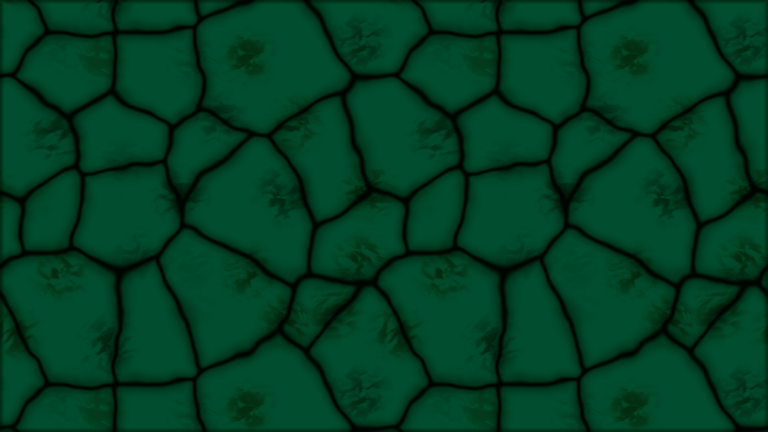
Write a WebGL 1 fragment shader that draws this texture.

```glsl
precision highp float;
// Dark green cracked stone: a tiling weighted Voronoi diagram gives large and
// small slabs, its soft edge distance gives the black joints and their shadow,
// and scattered patches of fractal noise stain the slab faces.

uniform vec2 u_resolution;

#define TILE vec2(0.8889, 0.8148) // repeat size, in canvas heights
#define SLABS 4.0                 // slab sites per tile side
#define JITTER 0.95               // irregularity of the sites
#define SIZE_SPREAD 0.42          // difference between slab sizes
#define WARP 0.027                // waviness of the joints
#define JOINT 0.0102              // half width of a joint
#define SHADOW 0.019              // reach of the shadow beside it
#define STAINS 5.0                // stain patches per tile side
#define STAIN_RADIUS 0.088
#define STAIN_DEPTH 0.5
#define STONE vec3(0.0, 0.305, 0.186)

float hash(vec2 p) {
  return fract(sin(dot(p, vec2(127.1, 311.7))) * 43758.547);
}

vec2 hash2(vec2 p) {
  return vec2(hash(p + 3.7), hash(p + 19.3));
}

// Wraps a whole-number cell so that the pattern repeats.
vec2 wrap(vec2 cell, float period) {
  return floor(mod(cell + 0.5, period));
}

float noise(vec2 p, float period) {
  vec2 i = floor(p);
  vec2 f = fract(p);
  f = f * f * (3.0 - 2.0 * f);
  float a = hash(wrap(i, period));
  float b = hash(wrap(i + vec2(1.0, 0.0), period));
  float c = hash(wrap(i + vec2(0.0, 1.0), period));
  float d = hash(wrap(i + 1.0, period));
  return mix(mix(a, b, f.x), mix(c, d, f.x), f.y);
}

float fbm(vec2 p) {
  float sum = 0.0;
  float amp = 0.53;
  for (int i = 0; i < 3; i++) {
    sum += amp * noise(p, 512.0);
    p = mat2(1.6, 0.9, -0.9, 1.6) * p + 7.3;
    amp *= 0.5;
  }
  return sum;
}

// Offset from the point to a slab site (xy) and the weight of the site (z).
vec3 slabSite(vec2 cell, vec2 q, vec2 size) {
  vec2 id = wrap(cell, SLABS);
  vec2 pos = cell + 0.5 + JITTER * (hash2(id) - 0.5);
  float weight = SIZE_SPREAD * smoothstep(0.2, 0.65, hash(id + 41.0));
  return vec3((pos - q) * size, weight * size.x * size.y);
}

// Distance to the nearest joint, rounded where joints meet.
float jointDistance(vec2 p) {
  vec2 size = TILE / SLABS;
  vec2 q = p / size;
  vec2 base = floor(q);
  vec3 own = vec3(0.0);
  float ownPower = 1e3;
  for (int j = -2; j <= 2; j++)
    for (int i = -2; i <= 2; i++) {
      vec3 s = slabSite(base + vec2(i, j), q, size);
      float power = dot(s.xy, s.xy) - s.z;
      if (power < ownPower) { ownPower = power; own = s; }
    }
  const float rounding = 0.0035;
  float sum = 1e-20;
  for (int j = -2; j <= 2; j++)
    for (int i = -2; i <= 2; i++) {
      vec3 s = slabSite(base + vec2(i, j), q, size);
      float gap = length(s.xy - own.xy);
      if (gap > 1e-4) {
        float edge = (dot(s.xy, s.xy) - s.z - ownPower) / (2.0 * gap);
        sum += exp(-edge / rounding);
      }
    }
  return max(-rounding * log(sum), 0.0);
}

// Strength of the wispy stains (x) and of their brownish tint (y).
vec2 stains(vec2 p) {
  vec2 size = TILE / STAINS;
  vec2 base = floor(p / size);
  vec2 result = vec2(0.0);
  for (int j = -1; j <= 1; j++)
    for (int i = -1; i <= 1; i++) {
      vec2 cell = base + vec2(i, j);
      vec2 id = wrap(cell, STAINS) + 60.0;
      vec2 local = p - (cell + 0.15 + 0.7 * hash2(id)) * size;
      float fade = 1.0 - smoothstep(0.1, 1.0, length(local) / STAIN_RADIUS);
      float turn = 1.2 * (hash(id + 5.0) - 0.5);
      vec2 wisp = mat2(cos(turn), sin(turn), -sin(turn), cos(turn)) * local;
      wisp = wisp * vec2(50.0, 80.0) + 50.0 * hash2(id + 9.0) + 20.0;
      wisp += 1.2 * vec2(noise(wisp * 0.7, 512.0), noise(wisp * 0.7 + 31.0, 512.0));
      float grain = smoothstep(0.33, 0.68, fbm(wisp) + 0.12 * fade - 0.04);
      float mark = fade * (0.15 + 0.85 * grain);
      mark *= smoothstep(0.1, 0.6, hash(id + 13.0));
      result = max(result, mark * vec2(1.0, step(0.6, hash(id + 17.0))));
    }
  return result;
}

void main() {
  vec2 p = gl_FragCoord.xy / u_resolution.y;
  vec2 t = p / TILE;
  vec2 wave = vec2(noise(t * 11.0, 11.0), noise(t * 11.0 + 5.5, 11.0)) - 0.5;
  wave += 0.35 * (vec2(noise(t * 27.0, 27.0), noise(t * 27.0 + 8.5, 27.0)) - 0.5);

  // Joints with a soft shadow
  float d = jointDistance(p + WARP * wave);
  float width = JOINT * (0.8 + 0.4 * noise(t * 9.0 + 2.5, 9.0));
  float shade = smoothstep(-0.14 * width, width, d);
  shade *= 1.0 - 0.4 * exp(-d * d / (SHADOW * SHADOW));

  // Stains, and a slight darkening along the canvas border
  vec2 stain = stains(p);
  shade *= 1.0 - STAIN_DEPTH * stain.x;
  vec2 margin = min(p, u_resolution / u_resolution.y - p);
  shade *= mix(0.6, 1.0, smoothstep(0.0, 0.012, min(margin.x, margin.y)));

  // Blue fades faster than green in the dark
  shade = max(shade, 0.06);
  vec3 color = STONE * vec3(1.0, shade, pow(shade, 1.35));
  color += stain.y * shade * vec3(0.015, 0.02, -0.03);
  gl_FragColor = vec4(color, 1.0);
}
```
